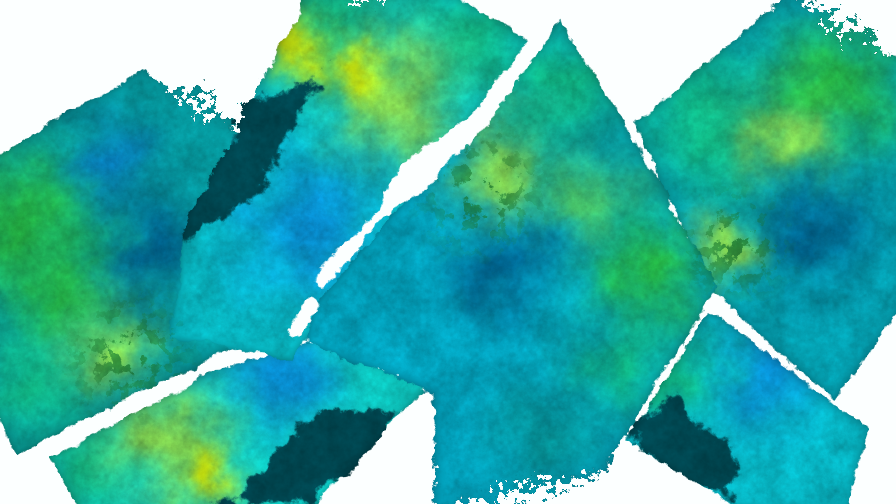
Give the GLSL for this background, as a WebGL 1 fragment shader.

```glsl
precision highp float;
// Overlapping slabs of watercolour on white paper, split by thin torn gaps.
// Each slab is a convex hexagon with a noisy rim, filled with soft washes;
// dark pools, pigment speckles and paper grain are added.
uniform vec2 u_resolution;

const float HEIGHT = 4.32; // canvas height in scene units, y points down
const float WOBBLE = 0.10;
const float TEAR = 0.05;
const float FRAY = 0.75;
const float WARP = 0.55;
const float MOTTLE = 0.38;
const float GRAIN = 0.22;
const vec3 PAPER = vec3(0.99, 1.0, 1.0);
const vec3 CYAN = vec3(0.01, 0.66, 0.77);
const vec3 AQUA = vec3(0.05, 0.77, 0.74);
const vec3 AZURE = vec3(0.03, 0.57, 0.84);
const vec3 DEEP = vec3(0.0, 0.40, 0.57);
const vec3 TEAL = vec3(0.02, 0.58, 0.60);
const vec3 JADE = vec3(0.06, 0.71, 0.52);
const vec3 GREEN = vec3(0.14, 0.70, 0.27);
const vec3 LIME = vec3(0.50, 0.82, 0.32);
const vec3 YELLOW = vec3(0.74, 0.85, 0.06);
const vec3 INK = vec3(0.0, 0.28, 0.32);

vec2 p, warped;               // scene position, plain and distorted
float px, rough, poolRough;   // pixel size and edge displacements
vec3 col = PAPER, paint;      // finished colour and the slab in progress

float hash(vec2 v) {
  vec3 q = fract(v.xyx * 0.1031);
  q += dot(q, q.yzx + 33.33);
  return fract((q.x + q.y) * q.z);
}
float noise(vec2 v) {
  vec2 i = floor(v), f = fract(v), e = vec2(1, 0);
  f *= f * (3.0 - 2.0 * f);
  return mix(mix(hash(i), hash(i + e), f.x),
             mix(hash(i + e.yx), hash(i + e.xx), f.x), f.y);
}
float fbm(vec2 v) {
  float sum = 0.0, amp = 0.5;
  for (int i = 0; i < 5; i++) {
    sum += amp * noise(v);
    v = mat2(1.6, 1.2, -1.2, 1.6) * v + 7.3;
    amp *= 0.5;
  }
  return sum;
}
float side(vec2 a, vec2 b) {
  vec2 d = normalize(b - a);
  return dot(p - a, vec2(d.y, -d.x));
}
// Convex hexagon, corners clockwise on screen; negative inside.
float hexagon(vec4 a, vec4 b, vec4 c) {
  float d = max(side(a.xy, a.zw), side(a.zw, b.xy));
  d = max(d, max(side(b.xy, b.zw), side(b.zw, c.xy)));
  return max(d, max(side(c.xy, c.zw), side(c.zw, a.xy)));
}
// Stroke from a to b, with the radius in z.
float taper(vec3 a, vec3 b) {
  vec2 d = b.xy - a.xy;
  vec3 m = mix(a, b, clamp(dot(p - a.xy, d) / dot(d, d), 0.0, 1.0));
  return length(p - m.xy) - m.z;
}
float glow(vec2 v, float x, float y, float r) {
  vec2 d = (v - vec2(x, y)) / r;
  return exp(-dot(d, d));
}
float cover(float d, float soft) { return smoothstep(soft, -soft, d); }
void wash(vec3 tint, float x, float y, float r) {
  paint = mix(paint, tint, glow(warped, x, y, r));
}
void pool(float d) { paint = mix(paint, INK, cover(d + poolRough, 0.03)); }
void slab(float d) {
  d += rough;
  col = mix(col, paint * (1.0 - 0.2 * exp(-abs(d) * 35.0)), cover(d, px));
}

void main() {
  px = HEIGHT / u_resolution.y;
  p = vec2(gl_FragCoord.x, u_resolution.y - gl_FragCoord.y) * px;
  float broad = fbm(p * 5.0) - 0.5, fine = fbm(p * 24.0) - 0.5;
  warped = p + WARP * (vec2(fbm(p * 2.5), fbm(p * 2.5 + 19.0)) - 0.5);
  float fray = glow(p, 1.75, 0.85, 0.3) + glow(p, 3.2, 0.0, 0.25)
             + glow(p, 4.5, 4.15, 0.5) + glow(p, 7.2, 0.3, 0.35);
  rough = WOBBLE * broad + (TEAR + FRAY * fray) * fine;
  poolRough = 0.35 * broad + 0.08 * fine;

  // Left slab
  paint = TEAL;
  wash(GREEN, 0.15, 1.9, 0.55);
  wash(GREEN, 0.55, 2.5, 0.4);
  wash(AZURE * 0.85, 0.95, 1.4, 0.35);
  wash(DEEP, 1.3, 2.15, 0.38);
  wash(JADE, 0.25, 3.3, 0.5);
  wash(LIME, 1.0, 3.0, 0.33);
  slab(hexagon(vec4(-0.4, 1.55, 1.22, 0.6), vec4(2.3, 1.25, 2.2, 2.88), vec4(0.15, 3.88, -0.6, 2.6)));
  // Lower left slab
  paint = AQUA;
  wash(AZURE, 2.35, 3.2, 0.45);
  wash(JADE, 0.75, 4.0, 0.4);
  wash(LIME, 1.4, 3.75, 0.42);
  wash(YELLOW, 1.75, 4.1, 0.25);
  pool(hexagon(vec4(2.8, 3.52, 3.4, 3.55), vec4(3.25, 3.85, 2.7, 4.32), vec4(1.95, 4.3, 2.4, 3.85)));
  slab(hexagon(vec4(0.45, 3.92, 1.85, 3.18), vec4(2.7, 2.9, 3.65, 3.3), vec4(2.65, 4.4, 0.75, 4.45)));
  // Upper middle slab
  paint = mix(CYAN, AQUA, 0.5);
  wash(JADE, 2.8, 0.15, 0.6);
  wash(JADE, 4.1, 0.4, 0.55);
  wash(AZURE, 2.65, 1.9, 0.55);
  wash(LIME, 3.45, 0.85, 0.45);
  wash(YELLOW, 2.6, 0.4, 0.25);
  wash(YELLOW, 3.1, 0.6, 0.22);
  pool(hexagon(vec4(2.1, 0.92, 2.78, 0.58), vec4(2.45, 1.2, 2.18, 1.75), vec4(1.6, 1.95, 1.7, 1.6)));
  slab(hexagon(vec4(2.65, -0.05, 3.9, -0.05), vec4(4.55, 0.38, 2.5, 3.08), vec4(1.46, 2.9, 1.62, 1.85)));
  // Right slab
  paint = mix(TEAL, CYAN, 0.5);
  wash(JADE, 6.1, 1.1, 0.6);
  wash(GREEN, 7.15, 0.75, 0.55);
  wash(LIME, 6.75, 1.1, 0.3);
  wash(DEEP, 7.0, 1.95, 0.42);
  wash(LIME, 6.25, 2.1, 0.25);
  slab(hexagon(vec4(5.45, 1.05, 6.78, -0.05), vec4(7.9, 0.6, 7.75, 2.6), vec4(7.15, 3.42, 6.05, 2.45)));
  // Lower right slab
  paint = mix(CYAN, AQUA, 0.4);
  wash(AZURE, 6.55, 3.15, 0.45);
  wash(JADE, 5.75, 3.2, 0.35);
  pool(hexagon(vec4(5.5, 3.48, 5.8, 3.48), vec4(6.25, 3.85, 6.32, 4.35), vec4(5.9, 4.2, 5.35, 3.8)));
  slab(hexagon(vec4(6.08, 2.7, 6.15, 2.72), vec4(7.43, 3.68, 7.25, 4.4), vec4(6.3, 4.36, 5.35, 3.78)));
  // Centre slab, a body with a wing on its left
  paint = CYAN * 0.95;
  wash(JADE, 4.8, 0.75, 0.65);
  wash(TEAL, 5.4, 1.5, 0.4);
  wash(LIME, 4.3, 1.45, 0.33);
  wash(mix(JADE, LIME, 0.5), 5.0, 1.75, 0.35);
  wash(GREEN, 5.6, 2.35, 0.45);
  wash(DEEP, 4.3, 2.3, 0.35);
  wash(JADE, 5.3, 3.1, 0.4);
  wash(TEAL, 4.7, 3.75, 0.45);
  float body = hexagon(vec4(4.8, 0.2, 5.5, 1.3), vec4(6.15, 2.45, 5.15, 4.05), vec4(3.73, 4.36, 3.73, 1.48));
  float wing = hexagon(vec4(3.9, 1.2, 4.8, 2.0), vec4(4.3, 3.5, 3.72, 3.36), vec4(2.62, 2.95, 2.68, 2.65));
  slab(min(body, wing));

  // Speckles, mottling and grain on wet areas only
  float wet = smoothstep(0.9, 0.6, col.r);
  float specks = glow(p, 4.15, 1.65, 0.4) + glow(p, 6.3, 2.1, 0.35) + glow(p, 1.1, 3.05, 0.4);
  specks *= smoothstep(0.51, 0.6, fbm(p * 13.0));
  col = mix(col, GREEN * 0.65, 0.75 * wet * min(specks, 1.0));
  col *= 1.0 + wet * (MOTTLE * broad + GRAIN * fine);

  // Torn gap left of the centre slab
  vec3 bend = vec3(4.1, 1.03, 0.06), bulge = vec3(3.55, 1.5, 0.14), neck = vec3(3.25, 1.85, 0.04);
  float gap = min(taper(vec3(4.65, 0.3, 0.06), bend), taper(bend, bulge));
  gap = min(gap, min(taper(bulge, neck), taper(neck, vec3(2.76, 2.4, 0.07))));
  gap = min(gap, taper(vec3(2.67, 2.62, 0.05), vec3(2.54, 2.84, 0.05)));
  col = mix(col, PAPER, cover(gap + rough, px));
  gl_FragColor = vec4(clamp(col, 0.0, 1.0), 1.0);
}
```
